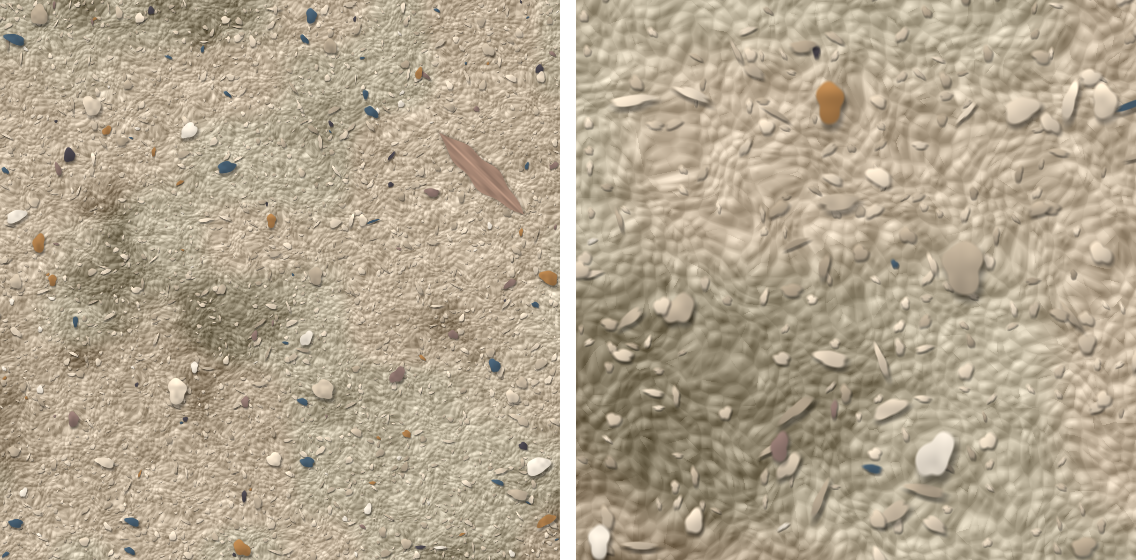
Left: the whole. Right: its middle third, enlarged.
Write a WebGL 1 fragment shader that draws this texture.

```glsl
precision highp float;
// Draws dry sandy soil strewn with grit, stone chips, coloured pebbles and a dead leaf.
uniform vec2 u_resolution;

const vec2 LIGHT = vec2(-0.45, 0.89);
const float EDGE = 0.0013;
const float TAU = 6.28319;

vec2 hash2(vec2 p, float seed) {
  vec3 q = fract((p.xyx + seed * 17.3) * vec3(0.1031, 0.1030, 0.0973));
  q += dot(q, q.yzx + 33.33);
  return fract((q.xx + q.yz) * q.zy);
}

float valueNoise(vec2 p, float seed) {
  vec2 i = floor(p);
  vec2 f = fract(p);
  f = f * f * (3.0 - 2.0 * f);
  float low = mix(hash2(i, seed).x, hash2(i + vec2(1.0, 0.0), seed).x, f.x);
  float high = mix(hash2(i + vec2(0.0, 1.0), seed).x, hash2(i + 1.0, seed).x, f.x);
  return mix(low, high, f.y);
}

// Cellular noise: x is the distance to the nearest grain, y its random tone.
vec2 cellular(vec2 p, float seed) {
  vec2 nearest = vec2(9.0, 0.0);
  for (int j = -1; j <= 1; j++) {
    for (int i = -1; i <= 1; i++) {
      vec2 id = floor(p) + vec2(float(i), float(j));
      float d = length(id + hash2(id, seed) - p);
      if (d < nearest.x) nearest = vec2(d, hash2(id, seed + 3.0).y);
    }
  }
  return nearest;
}

// Lit side minus shaded side of rounded crumbs, plus a tone per crumb.
float crumbs(vec2 p, float count, float seed) {
  vec2 q = p * count;
  vec2 here = cellular(q, seed);
  float slope = cellular(q + 0.35 * LIGHT, seed).x - here.x;
  return slope + 0.5 * (here.y - 0.5) * smoothstep(0.7, 0.25, here.x);
}

vec3 soilColor(float tone) {
  return vec3(tone) - vec3(0.0, 0.065, 0.155);
}

vec3 stoneColor(vec2 id, float seed, float colourful) {
  vec2 pick = hash2(id, seed + 5.0);
  vec3 pale = soilColor(mix(0.70, 0.96, pick.y));
  vec3 tint = vec3(0.27, 0.36, 0.43);                              // slate blue
  tint = mix(tint, vec3(0.68, 0.49, 0.29), step(0.22, pick.y));    // rust
  tint = mix(tint, vec3(0.56, 0.46, 0.43), step(0.42, pick.y));    // mauve
  tint = mix(tint, vec3(0.95, 0.91, 0.85), step(0.58, pick.y));    // quartz
  tint = mix(tint, vec3(0.29, 0.27, 0.30), step(0.88, pick.y));    // charcoal
  return mix(pale, tint, step(pick.x, colourful));
}

// Signed distance to an angular, elongated chip.
float chip(vec2 d, float turn, float stretch, float radius) {
  float c = cos(turn), s = sin(turn);
  vec2 q = vec2(c * d.x + s * d.y, c * d.y - s * d.x);
  q *= vec2(1.0, stretch);
  float a = atan(q.y, q.x);
  float wobble = 0.13 * sin(2.0 * a + turn * 3.0) + 0.10 * sin(3.0 * a + turn * 7.0)
               + 0.05 * sin(5.0 * a + turn * 5.0);
  return (length(q) - radius * (1.0 + wobble)) / sqrt(stretch);
}

// Lays one layer of stones, with soft shadows, over the ground.
vec3 scatter(vec3 ground, vec2 p, float count, float density, float size,
             float stretch, float colourful, float seed) {
  vec2 q = p * count;
  for (int j = -1; j <= 1; j++) {
    for (int i = -1; i <= 1; i++) {
      vec2 id = floor(q) + vec2(float(i), float(j));
      vec2 form = hash2(id, seed + 1.0);
      vec2 d = q - id - 0.2 - 0.6 * hash2(id, seed + 2.0);
      float present = step(hash2(id, seed).x, density);
      float radius = size * mix(0.5, 1.0, form.x * form.x);
      float longness = mix(1.1, stretch, form.y);
      float turn = TAU * hash2(id, seed + 4.0).x;
      float shade = chip(d + 0.3 * radius * LIGHT, turn, longness, radius);
      ground *= 1.0 - 0.38 * present * smoothstep(0.3 * radius, -0.2 * radius, shade);
      float body = chip(d, turn, longness, radius);
      float lit = dot(d, LIGHT) / radius;
      float grain = valueNoise(p * 130.0, seed) - 0.5;
      vec3 stone = stoneColor(id, seed, colourful) * (0.97 + 0.15 * lit + 0.16 * grain);
      float edge = EDGE * count;
      ground = mix(ground, stone, present * smoothstep(edge, -edge, body));
    }
  }
  return ground;
}

vec3 layLeaf(vec3 ground, vec2 p, vec2 centre, vec2 axis) {
  vec2 d = p - centre;
  vec2 q = vec2(dot(d, axis), dot(d, vec2(-axis.y, axis.x)));
  float along = q.x / 0.105;
  float width = 0.023 * (1.0 - along * along) * (1.0 + 0.15 * sin(along * 9.0));
  float body = abs(q.y) - width;
  float streak = valueNoise(q * vec2(30.0, 260.0), 8.0) - 0.5;
  float vein = smoothstep(0.003, 0.0, abs(q.y));
  vec3 leaf = vec3(0.63, 0.51, 0.44) * (1.0 + 0.22 * streak + 0.12 * vein);
  ground *= 1.0 - 0.25 * smoothstep(0.008, -0.004, body);
  return mix(ground, leaf, smoothstep(EDGE, -EDGE, body));
}

void main() {
  vec2 p = gl_FragCoord.xy / u_resolution.y;
  vec2 warp = vec2(valueNoise(p * 32.0, 1.0), valueNoise(p * 32.0, 2.0)) - 0.5;
  vec2 w = p + 0.016 * warp;

  // Broad mounds, shaded hollows and three sizes of crumbs.
  float broad = 0.6 * valueNoise(w * 5.0, 3.0) + 0.4 * valueNoise(w * 14.0, 4.0);
  float tone = 0.735 + 0.10 * (broad - 0.5) - 0.16 * smoothstep(0.40, 0.12, broad);
  tone += 0.11 * crumbs(w, 24.0, 11.0) + 0.20 * crumbs(w, 62.0, 12.0);
  tone += 0.27 * crumbs(w, 135.0, 13.0);
  vec3 color = soilColor(tone);
  color.r -= 0.025 * smoothstep(0.55, 0.8, valueNoise(p * 7.0, 6.0));

  // Grit, slivers, chips and pebbles, from small to large.
  color = scatter(color, p, 75.0, 0.32, 0.38, 2.6, 0.03, 21.0);
  color = scatter(color, p, 34.0, 0.20, 0.42, 5.0, 0.04, 31.0);
  color = scatter(color, p, 38.0, 0.20, 0.36, 2.2, 0.15, 41.0);
  color = layLeaf(color, p, vec2(0.86, 0.69), vec2(0.72, -0.694));
  color = scatter(color, p, 19.0, 0.13, 0.34, 1.9, 0.45, 51.0);
  color = scatter(color, p, 8.0, 0.09, 0.28, 1.6, 0.35, 61.0);
  gl_FragColor = vec4(clamp(color, 0.0, 1.0), 1.0);
}
```
